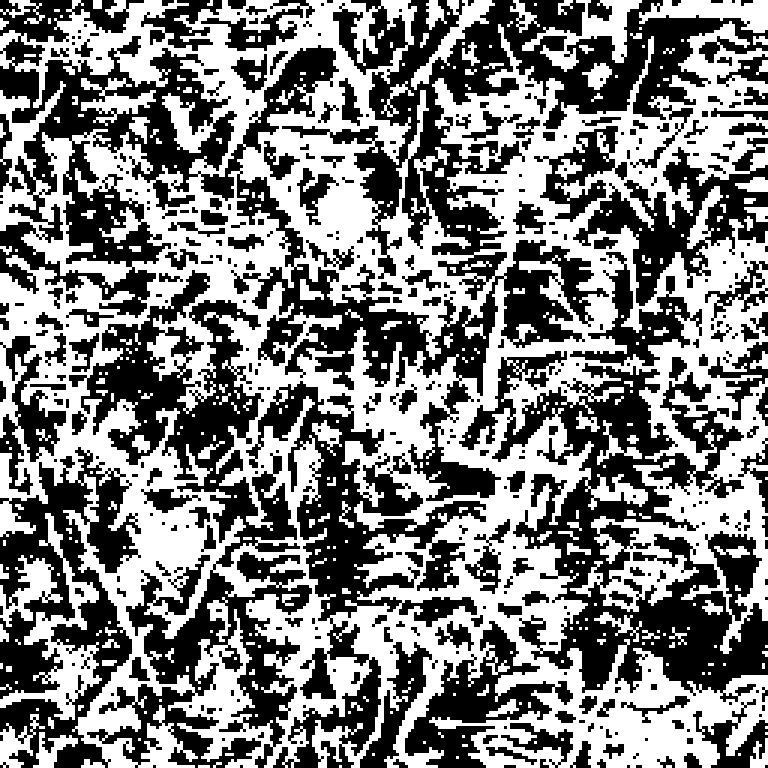
Reproduce this texture procedurally as a WebGL 2 fragment shader.

```glsl
#version 300 es
precision highp float;
precision highp int;

#define GRID 256.0
#define DETAIL 1.5
#define PATCHES 0.75
#define RIPPLE 0.38
#define RIPPLE_COUNT 54.0
#define GRAIN 0.33
#define STROKE_GAIN 1.5
#define HALO_GAIN 0.45
#define STROKE_WIDTH 0.0065
#define BIAS 0.0

uniform vec2 u_resolution;
out vec4 fragColor;

const float TAU = 6.28319;

// Integer hash giving two values from 0 to 1
vec2 hash2(vec2 cell, float seed) {
    uvec3 q = uvec3(ivec3(vec3(cell, seed)) + 4096);
    uint h = q.x * 73856093u ^ q.y * 19349663u ^ q.z * 83492791u;
    h = (h ^ (h >> 16)) * 73244475u;
    h = (h ^ (h >> 15)) * 73244475u;
    h ^= h >> 16;
    return vec2(h & 65535u, h >> 16) / 65535.0;
}

float cornerSlope(vec2 cell, vec2 offset, float seed) {
    float angle = TAU * hash2(cell, seed).x;
    return dot(vec2(cos(angle), sin(angle)), offset);
}

// Gradient noise, centred on zero
float noise(vec2 p, float seed) {
    vec2 i = floor(p), f = p - i;
    vec2 s = f * f * f * (f * (f * 6.0 - 15.0) + 10.0);
    vec2 e = vec2(1.0, 0.0);
    float low = mix(cornerSlope(i, f, seed), cornerSlope(i + e, f - e, seed), s.x);
    float high = mix(cornerSlope(i + e.yx, f - e.yx, seed), cornerSlope(i + 1.0, f - 1.0, seed), s.x);
    return mix(low, high, s.y);
}

// Scattered bright strokes, mostly steep, with dark flanks
float strokes(vec2 p, float count, float width, float seed) {
    vec2 home = floor(p * count);
    float core = 0.0, halo = 0.0;
    for (int y = -1; y <= 1; y++) {
        for (int x = -1; x <= 1; x++) {
            vec2 cell = home + vec2(x, y);
            vec2 place = hash2(cell, seed), shape = hash2(cell, seed + 1.0);
            vec2 style = hash2(cell, seed + 2.0);
            float angle = TAU * 0.25 + (shape.x - 0.5) * 1.5;
            if (style.x < 0.16) angle = (shape.x - 0.5) * 0.4;
            vec2 dir = vec2(cos(angle), sin(angle));
            float halfLength = mix(0.25, 0.75, shape.y) / count;
            vec2 rel = p - (cell + place) / count;
            float along = dot(rel, dir);
            float d = length(rel - dir * clamp(along, -halfLength, halfLength));
            float w = width * mix(0.55, 1.5, style.y * style.y);
            core = max(core, exp(-d * d / (w * w)));
            halo = max(halo, exp(-d * d / (w * w * 7.0)));
        }
    }
    return STROKE_GAIN * core - HALO_GAIN * halo;
}

// Black or white value of one grain
float grainTone(vec2 uv) {
    vec2 cell = floor(uv * GRID);
    vec2 p = (cell + 0.5) / GRID;
    vec2 warp = vec2(noise(p * 14.0, 1.0), noise(p * 14.0, 2.0));
    vec2 q = p + 0.012 * warp;

    // Blobs and short worms, running across or upward by region
    float across = noise(q * vec2(30.0, 56.0), 3.0);
    float upward = noise(q * vec2(56.0, 32.0), 4.0);
    float turn = smoothstep(-0.15, 0.2, noise(p * 6.0, 5.0));
    float detail = mix(across, upward, turn) + 0.55 * noise(q * 84.0, 6.0);

    // Flat regions lose detail and dissolve into grain
    float busy = mix(0.25, 1.0, smoothstep(-0.32, 0.0, noise(p * 9.0, 7.0)));
    float tone = DETAIL * busy * detail;

    // Larger light and dark patches
    tone += PATCHES * (noise(p * 8.0, 8.0) + 0.9 * noise(q * 19.0, 9.0));

    // Level ripples in some regions
    float rippled = smoothstep(0.02, 0.28, noise(p * 5.5, 10.0));
    float phase = q.y * RIPPLE_COUNT + 1.2 * noise(p * 22.0, 11.0);
    tone += RIPPLE * rippled * sin(TAU * phase);

    // Short broad strokes and long thin ones
    tone += strokes(q, 8.0, STROKE_WIDTH, 20.0);
    tone += 0.75 * strokes(q, 4.5, STROKE_WIDTH * 0.85, 30.0);

    vec2 speck = hash2(cell, 40.0);
    tone += GRAIN * (speck.x + speck.y - 1.0) + BIAS;
    return step(0.0, tone);
}

void main() {
    // Four samples per pixel smooth the grain edges at any size
    float sum = 0.0;
    for (int i = 0; i < 4; i++) {
        vec2 offset = vec2(i % 2, i / 2) * 0.5 - 0.25;
        sum += grainTone((gl_FragCoord.xy + offset) / u_resolution);
    }
    fragColor = vec4(vec3(sum * 0.25), 1.0);
}
```
